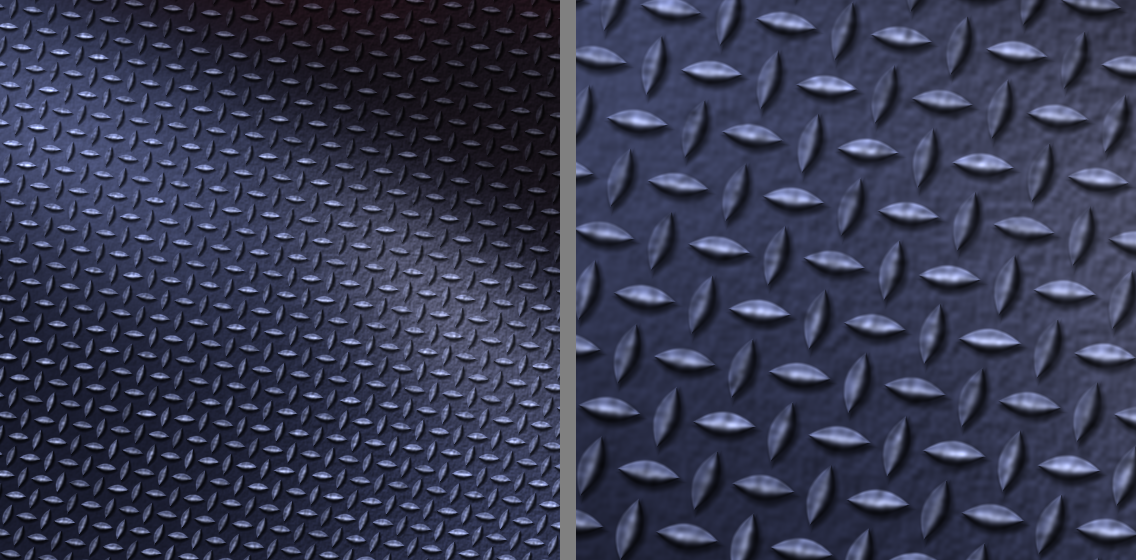
Left: the whole. Right: its middle third, enlarged.
Give the GLSL for this texture, as a Shadertoy shader.

```glsl
// Dark blue steel tread plate: lens shaped lugs on a slanted lattice, lying and
// standing by turns along each row. Broad soft lights tint the plate, noise
// roughens it, and each lug is shaded across its width with a ridge highlight.

float hash(vec2 p) {
    vec3 q = fract(vec3(p.xyx) * 0.1031);
    q += dot(q, q.yzx + 33.33);
    return fract((q.x + q.y) * q.z);
}

float noise(vec2 p) {
    vec2 i = floor(p), f = fract(p);
    f = f * f * (3.0 - 2.0 * f);
    return mix(mix(hash(i), hash(i + vec2(1, 0)), f.x),
               mix(hash(i + vec2(0, 1)), hash(i + vec2(1, 1)), f.x), f.y);
}

// Coordinates along and across a direction
vec2 turn(vec2 p, float angle) {
    float c = cos(angle), s = sin(angle);
    return vec2(c * p.x + s * p.y, c * p.y - s * p.x);
}

// Soft elliptical pool of light
float glow(vec2 p, vec2 center, vec2 radii, float angle) {
    vec2 q = turn(p - center, angle) / radii;
    return exp(-dot(q, q));
}

// Fine grain height of the rolled metal
float grain(vec2 p) {
    return noise(p * 150.0) * 0.6 + noise(p * 290.0 + 17.0) * 0.4;
}

// Distance inside a pointed lens; positive within
float lens(vec2 q, vec2 halfSize) {
    float along = q.x / halfSize.x;
    return halfSize.y * (1.0 - along * along) - abs(q.y);
}

void mainImage(out vec4 fragColor, in vec2 fragCoord) {
    vec2 p = fragCoord / iResolution.xy;
    float soft = 0.0007 + 0.6 / iResolution.y;

    // Plate lighting
    float shade = smoothstep(-0.08, 0.2, dot(p - vec2(0.3, 0.9), vec2(0.53, 0.85)));
    float gray = glow(p, vec2(0.79, 0.47), vec2(0.3, 0.15), -0.75);
    vec3 plate = vec3(0.095, 0.105, 0.175);
    plate += vec3(0.20, 0.22, 0.30) * glow(p, vec2(0.1, 0.76), vec2(0.5, 0.22), -0.5);
    plate += vec3(0.20, 0.195, 0.21) * gray;
    plate += vec3(0.09, 0.10, 0.14) * glow(p, vec2(0.95, 0.1), vec2(0.4, 0.35), 0.0);
    plate = mix(plate, vec3(0.085, 0.065, 0.09), shade * 0.92);
    plate.r += 0.06 * shade * smoothstep(0.85, 1.05, p.y) * noise(p * 7.0);

    // Embossed grain, strongest on the right
    float bump = grain(p) - grain(p + vec2(0.002, -0.003));
    float rough = mix(0.2, 0.55, smoothstep(0.2, 0.75, p.x));
    vec3 color = plate * (1.0 + rough * bump + 0.16 * (grain(p * 0.7) - 0.5));

    // Lattice of repeats, bending slightly toward the lower edge
    mat2 lattice = mat2(0.0686, -0.0087, 0.0243, -0.0378);
    float low = max(0.5 - p.y, 0.0);
    vec2 place = inverse(lattice) * (p + vec2(0.14 * low * low, 0.0) - vec2(0.507, 0.577));
    vec2 halfSize = mix(vec2(0.0188, 0.0080), vec2(0.0178, 0.0067), smoothstep(0.1, 0.7, p.y));

    for (int kind = 0; kind < 2; kind++) {
        float standing = float(kind);
        vec2 shifted = place - vec2(0.5 * standing, 0.0);
        for (int row = -1; row <= 1; row++) {
            float b = round(shifted.y) + float(row);
            vec2 id = vec2(round(shifted.x), b);
            float wear = hash(id + 40.0 + 91.0 * standing);
            float angle = mix(-0.12, 1.27, standing) + 0.1 * (wear - 0.5);
            vec2 local = lattice * (shifted - id);
            vec2 q = turn(local, angle);

            // Contact shadow toward the lower right
            vec2 fallen = turn(local - vec2(0.0015, -0.0025), angle);
            float shadow = smoothstep(-0.003, 0.003, lens(fallen, halfSize * 1.05));
            color *= 1.0 - 0.55 * shadow;

            // Facing slopes, ridge highlight and a thin lit rim
            float along = q.x / halfSize.x;
            float taper = max(1.0 - along * along, 0.05);
            float side = q.y / (halfSize.y * taper);
            float lit = smoothstep(-0.85, 0.35, side);
            float ridge = exp(-pow((side + 0.05) / 0.36, 2.0)) * taper;
            float rim = smoothstep(0.55, 0.9, side);
            float power = mix(1.0, 0.5, shade) * mix(0.8, 1.15, wear);
            power *= mix(1.0, mix(0.72, 0.42, smoothstep(0.2, 0.65, p.y)), standing);
            power *= mix(1.0, 0.8, gray);
            vec3 lug = plate * mix(0.3, 0.85, lit);
            lug += vec3(0.23, 0.25, 0.33) * power * lit;
            lug += vec3(0.33, 0.34, 0.37) * power * (ridge + 0.2 * rim);
            lug *= 1.0 + 0.5 * bump + 0.35 * (noise(p * 210.0 + wear) - 0.5);
            color = mix(color, lug, smoothstep(-soft, soft, lens(q, halfSize)));
        }
    }
    fragColor = vec4(clamp(color, 0.0, 1.0), 1.0);
}
```
